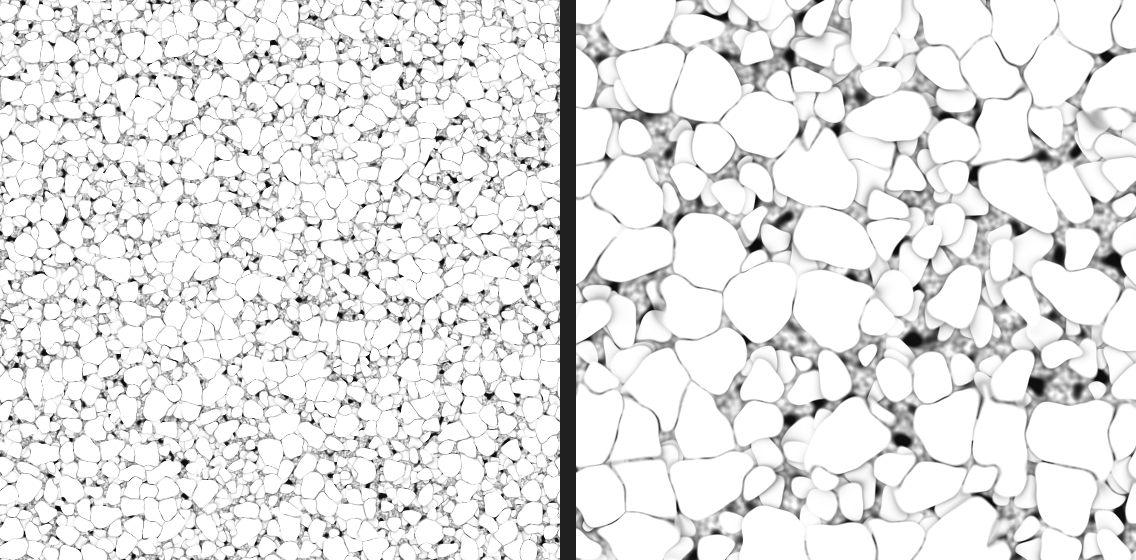
Left, the full canvas; right, a detail of the centre.
Reproduce this texture map procedurally as a Shadertoy shader.

```glsl
const float COARSE = 28.0;             // stones across the canvas, per layer
const float MEDIUM = 37.0;
const float FINE = 52.0;
const vec2 COARSE_RADIUS = vec2(0.26, 0.70);   // in cells
const vec2 FILLER_RADIUS = vec2(0.30, 0.56);
const float SMALL_BIAS = 1.5;          // above 1 favours small stones
const float JITTER = 0.64;
const float STRETCH = 1.42;
const float TAPER = 0.34;
const float ROOM_FILL = 1.6;           // how far fillers may grow into their gap
const float LEAST_RADIUS = 0.22;
const float SEAM = 0.0003;             // half gap between neighbours
const float ROUNDING = 0.0016;
const float WOBBLE = 0.0036;
const float SHADOW_WIDTH = 0.0012;
const vec2 SHADOW_STRENGTH = vec2(0.04, 0.52);
const float FLOOR_SHADE = 0.80;
const float HOLE_SHADE = 0.06;
const float STONE_SHADE = 1.0;
const float SOFTNESS = 0.0006;
const float FAR = 1.0;

struct Stone { vec2 center; float radius; vec3 form; };

vec3 hash3(vec2 p) {
    vec3 q = fract(p.xyx * vec3(0.1031, 0.1030, 0.0973));
    q += dot(q, q.yxz + 33.33);
    return fract((q.xxy + q.yzz) * q.zyx);
}

float cornerSlope(vec2 cell, vec2 offset, float n) {
    return dot(hash3(mod(cell, n) + n).xy * 2.0 - 1.0, offset);
}

// Tiling gradient noise with n cells across the canvas
float noise(vec2 p, float n) {
    p *= n;
    vec2 i = floor(p), f = p - i, e = vec2(1.0, 0.0);
    vec2 u = f * f * f * (f * (f * 6.0 - 15.0) + 10.0);
    float low = mix(cornerSlope(i, f, n), cornerSlope(i + e, f - e, n), u.x);
    float high = mix(cornerSlope(i + e.yx, f - e.yx, n), cornerSlope(i + 1.0, f - 1.0, n), u.x);
    return 1.4 * mix(low, high, u.y);
}

Stone stoneAt(vec2 cell, float n, vec2 radii) {
    vec2 id = mod(cell, n);
    vec3 h = hash3(id + n * 1.7);
    vec2 center = (cell + 0.5 + JITTER * (h.xy - 0.5)) / n;
    float radius = mix(radii.x, radii.y, pow(h.z, SMALL_BIAS)) / n;
    return Stone(center, radius, hash3(id + n * 3.1 + 50.0));
}

// Approximate distance to a turned, tapered superellipse
float stoneDistance(vec2 p, Stone s) {
    float angle = 6.2832 * s.form.x;
    float c = cos(angle), w = sin(angle);
    float stretch = mix(1.0, STRETCH, s.form.y);
    vec2 q = mat2(c, -w, w, c) * (p - s.center) * vec2(1.0 / stretch, stretch) / s.radius;
    q.y *= 1.0 + TAPER * clamp(q.x, -1.0, 1.0);
    float k = mix(1.8, 3.2, s.form.z);
    vec2 a = pow(abs(q) + 0.0001, vec2(k));
    return (pow(a.x + a.y, 1.0 / k) - 1.0) * s.radius / stretch;
}

// Keeps the two smallest distances
vec2 keepNearest(vec2 near, float d) {
    return d < near.x ? vec2(d, near.x) : vec2(near.x, min(near.y, d));
}

// Cuts a rounded seam where two stones meet
float separate(vec2 near) {
    float seam = 0.5 * (near.x - near.y) + SEAM;
    float h = max(ROUNDING - abs(near.x - seam), 0.0) / ROUNDING;
    return max(near.x, seam) + h * h * ROUNDING * 0.25;
}

float coarseLayer(vec2 p) {
    vec2 near = vec2(FAR), home = floor(p * COARSE);
    for (int j = -1; j <= 1; j++)
    for (int i = -1; i <= 1; i++) {
        Stone s = stoneAt(home + vec2(i, j), COARSE, COARSE_RADIUS);
        near = keepNearest(near, stoneDistance(p, s));
    }
    return separate(near);
}

// Smaller stones, sized to the room the coarse ones leave
float fillerLayer(vec2 p, float n) {
    vec2 near = vec2(FAR), home = floor(p * n);
    for (int j = -1; j <= 1; j++)
    for (int i = -1; i <= 1; i++) {
        Stone s = stoneAt(home + vec2(i, j), n, FILLER_RADIUS);
        if (length(p - s.center) > 1.15 / n) continue;
        float room = coarseLayer(s.center);
        s.radius = min(s.radius, ROOM_FILL * room + LEAST_RADIUS / n);
        if (room > 0.0) near = keepNearest(near, stoneDistance(p, s));
    }
    return separate(near);
}

// Shades what lies below, then covers it with stone
float addLayer(float below, float d, float strength, float edge) {
    below *= 1.0 - strength * exp(-max(d, 0.0) / SHADOW_WIDTH);
    return mix(STONE_SHADE, below, smoothstep(-edge, edge, d));
}

void mainImage(out vec4 fragColor, in vec2 fragCoord) {
    vec2 uv = fragCoord / iResolution.y;
    float edge = max(SOFTNESS, 0.6 / iResolution.y);
    vec2 p = uv + WOBBLE * vec2(noise(uv, 57.0), noise(uv, 63.0));

    // Dusty floor with small deep holes
    float grain = noise(uv, 120.0), dust = noise(uv, 260.0);
    float shade = clamp(FLOOR_SHADE + 0.30 * grain + 0.40 * dust, 0.0, 1.0);
    shade = mix(shade, HOLE_SHADE, smoothstep(0.02, 0.50, noise(uv, 83.0)));

    // Stones from the smallest up to the largest
    float contact = clamp(0.5 + noise(uv, 41.0), 0.0, 1.0);
    float strength = mix(SHADOW_STRENGTH.x, SHADOW_STRENGTH.y, contact);
    shade = addLayer(shade, fillerLayer(p, FINE), strength, edge);
    shade = addLayer(shade, fillerLayer(p, MEDIUM), strength, edge);
    shade = addLayer(shade, coarseLayer(p), strength, edge);
    fragColor = vec4(vec3(shade), 1.0);
}
```
